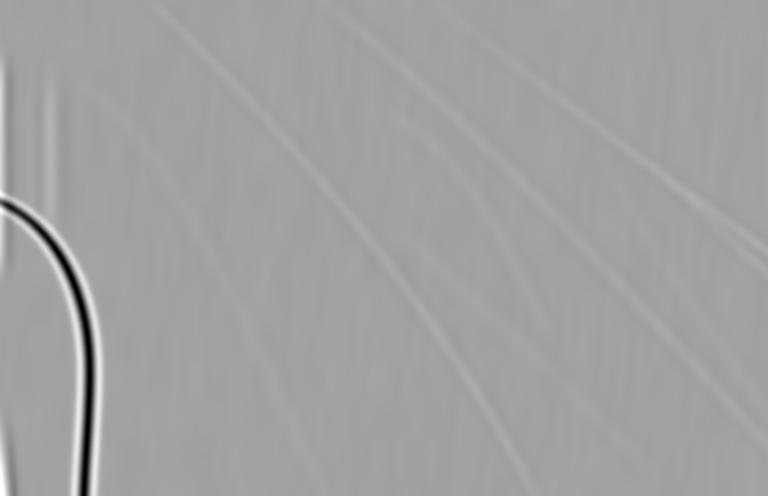
This texture map is drawn by a Shadertoy shader. Its source:

```glsl
// Grey relief map: a dark haloed arch at the left and faint diagonal creases over fine grain.

const float BASE_GREY = 0.632;
const int CURVE_STEPS = 20;

float hash(vec2 p) {
    vec3 q = fract(vec3(p.xyx) * 0.1031);
    q += dot(q, q.yzx + 33.33);
    return fract((q.x + q.y) * q.z);
}

float valueNoise(vec2 p) {
    vec2 cell = floor(p), f = fract(p);
    f = f * f * (3.0 - 2.0 * f);
    return mix(mix(hash(cell), hash(cell + vec2(1, 0)), f.x),
               mix(hash(cell + vec2(0, 1)), hash(cell + vec2(1, 1)), f.x), f.y);
}

float bell(float x, float width) {
    return exp(-x * x / (width * width));
}

// Soft window that is one between two limits
float window(float x, float low, float high, float soft) {
    return smoothstep(low - soft, low + soft, x) * (1.0 - smoothstep(high - soft, high + soft, x));
}

vec2 cubic(vec2 a, vec2 b, vec2 c, vec2 d, float t) {
    float s = 1.0 - t;
    return s * s * s * a + 3.0 * s * s * t * b + 3.0 * s * t * t * c + t * t * t * d;
}

// Signed distance to a cubic curve, and the curve parameter at the nearest point
vec2 curveDistance(vec2 p, vec2 a, vec2 b, vec2 c, vec2 d) {
    vec2 nearest = vec2(10.0, 0.0);
    vec2 from = a;
    for (int i = 1; i <= CURVE_STEPS; i++) {
        vec2 to = cubic(a, b, c, d, float(i) / float(CURVE_STEPS));
        vec2 edge = to - from, offset = p - from;
        float h = clamp(dot(offset, edge) / dot(edge, edge), 0.0, 1.0);
        float dist = length(offset - edge * h);
        if (dist < abs(nearest.x)) {
            float side = edge.x * offset.y - edge.y * offset.x < 0.0 ? -1.0 : 1.0;
            nearest = vec2(dist * side, (float(i) - 1.0 + h) / float(CURVE_STEPS));
        }
        from = to;
    }
    return nearest;
}

// Light ridge with shallow dark flanks, fading in and out along its length
float crease(vec2 p, vec2 a, vec2 b, vec2 c, vec2 d, float width, vec2 strength) {
    vec2 near = curveDistance(p, a, b, c, d);
    float fade = mix(strength.x, strength.y, near.y);
    fade *= smoothstep(0.0, 0.12, near.y) * (1.0 - smoothstep(0.9, 1.0, near.y));
    return fade * (bell(near.x, width) - 0.35 * bell(abs(near.x) - 2.0 * width, width));
}

float creases(vec2 p) {
    float v = crease(p, vec2(0.25, 1.05), vec2(0.50, 0.815), vec2(0.88, 0.42), vec2(1.11, -0.06), 0.010, vec2(0.024, 0.036));
    v += crease(p, vec2(0.60, 1.04), vec2(0.95, 0.77), vec2(1.30, 0.375), vec2(1.64, 0.0), 0.011, vec2(0.024, 0.027));
    v += crease(p, vec2(0.85, 1.02), vec2(1.08, 0.83), vec2(1.32, 0.66), vec2(1.62, 0.44), 0.010, vec2(0.010, 0.045));
    v += crease(p, vec2(1.33, 0.65), vec2(1.40, 0.585), vec2(1.48, 0.51), vec2(1.60, 0.405), 0.010, vec2(0.01, 0.04));
    v += crease(p, vec2(0.766, 0.78), vec2(0.93, 0.70), vec2(0.98, 0.58), vec2(1.12, 0.30), 0.012, vec2(0.018, 0.020));
    v += crease(p, vec2(0.12, 0.85), vec2(0.33, 0.78), vec2(0.50, 0.32), vec2(0.67, -0.03), 0.014, vec2(0.010, 0.014));
    v += crease(p, vec2(0.80, 0.55), vec2(0.95, 0.38), vec2(1.10, 0.28), vec2(1.36, 0.0), 0.014, vec2(0.016, 0.009));
    v += crease(p, vec2(1.22, 0.68), vec2(1.30, 0.50), vec2(1.43, 0.35), vec2(1.56, 0.14), 0.013, vec2(0.007, 0.015));
    return v;
}

// Upright bands and bright slivers along the left border
float leftBands(vec2 p) {
    float upper = window(p.y, 0.54, 0.83, 0.07);
    float v = upper * (0.065 * bell(p.x - 0.101, 0.013) - 0.025 * bell(p.x - 0.128, 0.016));
    v += upper * (0.015 * bell(p.x - 0.060, 0.010) - 0.02 * bell(p.x - 0.080, 0.010));
    float border = window(p.y, 0.46, 0.87, 0.05);
    v += border * (0.20 * bell(p.x, 0.009) - 0.07 * bell(p.x - 0.020, 0.010));
    float wedge = 1.0 - smoothstep(0.0, 0.22, p.y);
    float slant = p.x + 0.08 * p.y;
    v += wedge * (0.45 * bell(slant - 0.002, 0.013) - 0.14 * bell(slant - 0.029, 0.010));
    return v;
}

// Dark line flanked by soft white halos; thinner and paler at its left end
float arch(vec2 p) {
    vec2 bend = curveDistance(p, vec2(-0.01, 0.597), vec2(0.10, 0.555), vec2(0.181, 0.43), vec2(0.181, 0.25));
    vec2 stem = curveDistance(p, vec2(0.181, 0.25), vec2(0.181, 0.17), vec2(0.171, 0.07), vec2(0.168, -0.03));
    float dist = min(abs(bend.x), abs(stem.x));
    float along = abs(bend.x) < abs(stem.x) ? bend.y : 1.0;
    float size = mix(0.78, 1.0, smoothstep(0.0, 0.8, along));
    float halo = mix(0.17, 0.29, along) * bell(dist - 0.0195 * size, 0.0085 * size);
    float core = mix(0.48, 0.64, smoothstep(0.0, 0.5, along));
    return halo - core * bell(dist, 0.0096 * size);
}

// Fine grain stretched along steep, slightly leaning strokes
float grain(vec2 p) {
    vec2 q = vec2(p.x - 0.08 * p.y, p.y);
    float fine = valueNoise(q * vec2(60.0, 13.0)) - 0.5;
    float broad = valueNoise(q * vec2(28.0, 7.0) + 19.0) - 0.5;
    return 0.014 * fine + 0.008 * broad;
}

void mainImage(out vec4 fragColor, in vec2 fragCoord) {
    vec2 p = fragCoord / iResolution.y;
    float grey = BASE_GREY + grain(p) + creases(p) + leftBands(p) + arch(p);
    fragColor = vec4(vec3(clamp(grey, 0.0, 1.0)), 1.0);
}
```
